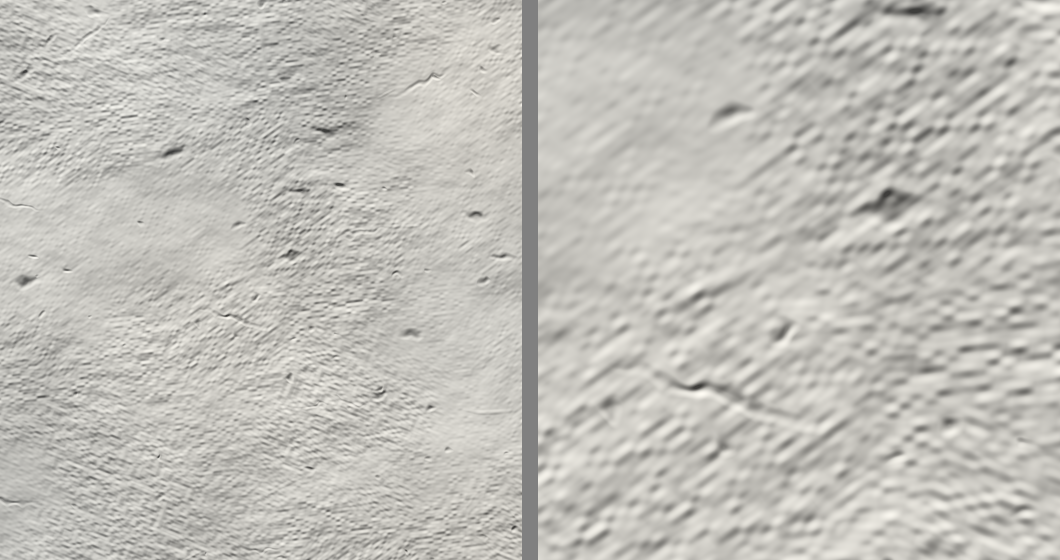
Left: the whole. Right: its middle third, enlarged.
Write a Shadertoy shader that draws this texture.

```glsl
const vec3 PLASTER_TINT = vec3(1.0, 0.992, 0.962);
const vec2 LIGHT_DIRECTION = vec2(-0.33, 0.944);
const float BASE_TONE = 0.778;

float hash(vec2 p) {
    vec3 q = fract(p.xyx * 0.1031);
    q += dot(q, q.yzx + 33.33);
    return fract((q.x + q.y) * q.z);
}

vec2 hash2(vec2 p) {
    return vec2(hash(p), hash(p + 71.7));
}

float noise(vec2 p) {
    vec2 cell = floor(p), f = fract(p);
    f = f * f * (3.0 - 2.0 * f);
    float low = mix(hash(cell), hash(cell + vec2(1, 0)), f.x);
    float high = mix(hash(cell + vec2(0, 1)), hash(cell + vec2(1, 1)), f.x);
    return mix(low, high, f.y);
}

float fbm(vec2 p) {
    return 0.55 * noise(p) + 0.3 * noise(p * 2.1 + 9.2) + 0.15 * noise(p * 4.3 + 3.7);
}

vec2 rotate(vec2 p, float angle) {
    float c = cos(angle), s = sin(angle);
    return vec2(c * p.x + s * p.y, c * p.y - s * p.x);
}

// Sandy grain and longer trowel marks drawn along one direction
float strokes(vec2 p, float angle, float roughness) {
    vec2 q = rotate(p, angle) + 5.0;
    float grain = noise(q * vec2(125.0, 205.0));
    float clumps = noise(q * vec2(34.0, 80.0) + 17.0);
    float drag = noise(q * vec2(8.0, 74.0) + 41.0);
    return grain * mix(0.15, 0.54, roughness)
         + clumps * mix(0.08, 0.50, roughness)
         + drag * mix(0.04, 0.36, roughness);
}

// Scattered elongated hollows, returned as depth
float gouges(vec2 p, float cells, float chance, vec2 size, float seed) {
    vec2 home = floor(p * cells);
    float depth = 0.0;
    for (int y = -1; y <= 1; y++)
    for (int x = -1; x <= 1; x++) {
        vec2 cell = home + vec2(x, y);
        vec2 place = hash2(cell + seed);
        vec2 traits = hash2(cell + seed + 137.3);
        if (traits.x > chance) continue;
        float scale = mix(0.5, 1.25, hash(cell + seed + 53.1));
        vec2 q = rotate(p - (cell + place) / cells, mix(-0.5, 0.65, traits.y));
        float reach = length(q / (size * scale));
        depth = max(depth, scale * (1.0 - smoothstep(0.1, 1.0, reach)));
    }
    return depth;
}

float pits(vec2 p) {
    vec2 ragged = p + 0.011 * (vec2(noise(p * 75.0), noise(p * 75.0 + 31.0)) - 0.5);
    float large = gouges(ragged, 7.0, 0.42, vec2(0.031, 0.0115), 11.0);
    float small = gouges(ragged, 15.0, 0.27, vec2(0.011, 0.0065), 29.0);
    float scratches = gouges(ragged, 5.0, 0.42, vec2(0.068, 0.0065), 47.0);
    return max(large, max(0.7 * small, 0.6 * scratches));
}

float roughnessAt(vec2 p) {
    return smoothstep(0.34, 0.68, fbm(p * 4.2 + 2.6));
}

float relief(vec2 p) {
    float roughness = roughnessAt(p);
    float rising = strokes(p, 0.62, roughness);
    float falling = strokes(p, -0.38, roughness);
    float level = strokes(p, 0.12, roughness);
    float turn = fbm(p * 3.1 + 13.0);
    float surface = mix(falling, level, smoothstep(0.36, 0.48, turn));
    surface = mix(surface, rising, smoothstep(0.49, 0.61, turn));

    vec2 bent = p + 0.02 * noise(p * 14.0);
    float ridges = gouges(bent, 5.0, 0.4, vec2(0.065, 0.0065), 83.0);
    return surface + 1.7 * fbm(p * 11.0) + 0.24 * ridges - 0.55 * pits(p);
}

void mainImage(out vec4 fragColor, in vec2 fragCoord) {
    vec2 p = fragCoord / iResolution.y;

    // Slope toward the light, with gentler highlights than shadows
    vec2 halfStep = LIGHT_DIRECTION * 0.0017;
    float slope = relief(p - halfStep) - relief(p + halfStep);
    // A positive slope faces away from the wall top and catches no shadow
    float shade = slope > 0.0 ? 0.66 * slope / (1.0 + 1.5 * slope) : 0.80 * slope;

    // Shadow gathers under the upper lip of each hollow
    float cavity = pits(p - LIGHT_DIRECTION * 0.0015);
    float mottling = 0.13 * (fbm(p * 3.4 + 21.0) - 0.5);
    float patches = 0.07 * (fbm(p * 13.0 + 8.0) - 0.5);
    float tone = BASE_TONE + shade + mottling + patches - 0.27 * cavity * cavity;
    tone -= 0.03 * roughnessAt(p);

    // Slight warm and cool drift across the wall
    float warmth = 0.012 * (noise(p * 2.3 + 6.0) - 0.5);
    vec3 color = max(tone, 0.24) * PLASTER_TINT + vec3(warmth, 0.0, -warmth);
    fragColor = vec4(clamp(color, 0.0, 1.0), 1.0);
}
```
